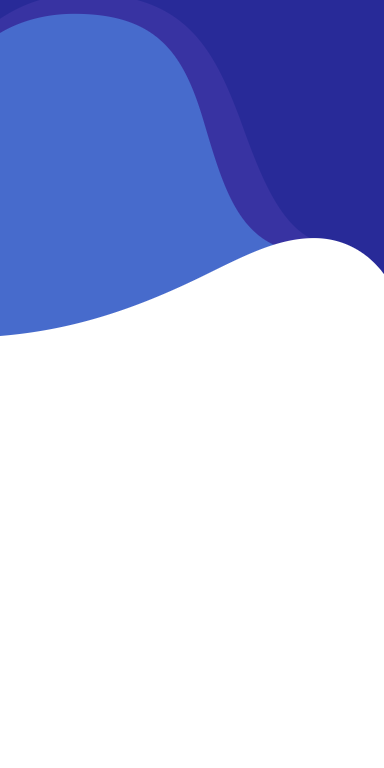
Reproduce this background procedurally as a Shadertoy shader.

```glsl
const vec3 NAVY   = vec3(0.157, 0.165, 0.596);
const vec3 VIOLET = vec3(0.220, 0.200, 0.635);
const vec3 BLUE   = vec3(0.280, 0.420, 0.800);
const vec3 WHITE  = vec3(1.0);
const float CANVAS_HEIGHT = 2.0; // in canvas widths
const int SOLVE_STEPS = 18;

// Chains of three cubic curves: x and depth below the top, in canvas widths
const vec2 VIOLET_EDGE[10] = vec2[10](
    vec2(0.000, 0.049), vec2(0.062, 0.008), vec2(0.130, -0.016),
    vec2(0.224, -0.016), vec2(0.484, -0.016), vec2(0.557, 0.130),
    vec2(0.625, 0.310), vec2(0.677, 0.456), vec2(0.724, 0.574),
    vec2(0.807, 0.620));
const vec2 BLUE_EDGE[10] = vec2[10](
    vec2(0.000, 0.086), vec2(0.057, 0.052), vec2(0.125, 0.036),
    vec2(0.193, 0.036), vec2(0.411, 0.036), vec2(0.479, 0.141),
    vec2(0.531, 0.318), vec2(0.576, 0.469), vec2(0.612, 0.596),
    vec2(0.721, 0.641));
const vec2 WHITE_EDGE[10] = vec2[10](
    vec2(0.000, 0.875), vec2(0.195, 0.859), vec2(0.359, 0.802),
    vec2(0.534, 0.716), vec2(0.638, 0.665), vec2(0.724, 0.620),
    vec2(0.818, 0.620), vec2(0.891, 0.620), vec2(0.956, 0.654),
    vec2(1.000, 0.714));

vec2 bezier(vec2 a, vec2 b, vec2 c, vec2 d, float t) {
    float s = 1.0 - t;
    return s * s * s * a + 3.0 * s * s * t * b + 3.0 * s * t * t * c + t * t * t * d;
}

vec2 bezierTangent(vec2 a, vec2 b, vec2 c, vec2 d, float t) {
    float s = 1.0 - t;
    return s * s * (b - a) + 2.0 * s * t * (c - b) + t * t * (d - c);
}

// Approximate signed distance, positive below the edge
float depthBelow(vec2 p, vec2 edge[10]) {
    int i = p.x < edge[3].x ? 0 : (p.x < edge[6].x ? 3 : 6);
    vec2 a = edge[i], b = edge[i + 1], c = edge[i + 2], d = edge[i + 3];

    // Bisect for the curve parameter at this x
    float low = 0.0, high = 1.0;
    for (int k = 0; k < SOLVE_STEPS; k++) {
        float mid = 0.5 * (low + high);
        if (bezier(a, b, c, d, mid).x < p.x) low = mid;
        else high = mid;
    }
    float t = 0.5 * (low + high);

    vec2 offset = p - bezier(a, b, c, d, t);
    vec2 along = normalize(bezierTangent(a, b, c, d, t));
    return along.x * offset.y - along.y * offset.x;
}

float coverage(float signedDistance, float pixel) {
    return clamp(0.5 + signedDistance / pixel, 0.0, 1.0);
}

void mainImage(out vec4 fragColor, in vec2 fragCoord) {
    vec2 uv = fragCoord / iResolution.xy;
    vec2 p = vec2(uv.x, (1.0 - uv.y) * CANVAS_HEIGHT);
    float pixel = max(1.0 / iResolution.x, CANVAS_HEIGHT / iResolution.y);

    // Stack the waves from back to front
    vec3 color = NAVY;
    color = mix(color, VIOLET, coverage(depthBelow(p, VIOLET_EDGE), pixel));
    color = mix(color, BLUE, coverage(depthBelow(p, BLUE_EDGE), pixel));
    color = mix(color, WHITE, coverage(depthBelow(p, WHITE_EDGE), pixel));
    fragColor = vec4(color, 1.0);
}
```
